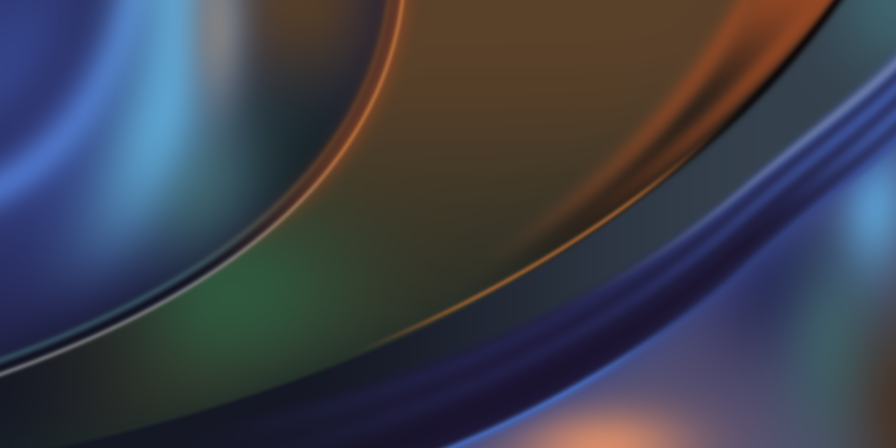
Write a Shadertoy shader that draws this background.

```glsl
const vec3 INK = vec3(0.08, 0.09, 0.14);
const vec3 NAVY = vec3(0.14, 0.14, 0.31);
const vec3 VIOLET = vec3(0.10, 0.07, 0.17);
const vec3 BLUE = vec3(0.21, 0.28, 0.56);
const vec3 AZURE = vec3(0.31, 0.47, 0.80);
const vec3 CYAN = vec3(0.37, 0.65, 0.83);
const vec3 SILVER = vec3(0.46, 0.52, 0.68);
const vec3 MAUVE = vec3(0.33, 0.31, 0.43);
const vec3 TEAL = vec3(0.24, 0.38, 0.42);
const vec3 PINE = vec3(0.10, 0.16, 0.16);
const vec3 GREEN = vec3(0.18, 0.34, 0.24);
const vec3 MOSS = vec3(0.24, 0.31, 0.29);
const vec3 OLIVE = vec3(0.21, 0.20, 0.15);
const vec3 BROWN = vec3(0.35, 0.25, 0.16);
const vec3 UMBER = vec3(0.14, 0.12, 0.10);
const vec3 COPPER = vec3(0.58, 0.28, 0.14);
const vec3 GOLD = vec3(0.74, 0.46, 0.24);
const vec3 PEACH = vec3(0.85, 0.55, 0.41);
const vec3 GREY = vec3(0.50, 0.50, 0.51);

const float BEND_START = 1.65;  // where the right-hand folds level off
const float RIDGE_BEND = 0.87;
const float FOLD_BEND = 1.05;

float cross2(vec2 a, vec2 b) { return a.x * b.y - a.y * b.x; }

// Approximate signed distance to the parabola of a quadratic Bezier;
// negative on its concave side.
float arc(vec2 p, vec2 a, vec2 b, vec2 c) {
    vec2 u = b - a, v = c - a, w = p - a;
    float area = cross2(u, v);
    float l1 = cross2(w, v) / area, l2 = cross2(u, w) / area;
    float l0 = 1.0 - l1 - l2;
    vec2 g1 = vec2(v.y, -v.x) / area, g2 = vec2(-u.y, u.x) / area;
    vec2 grad = 2.0 * l1 * g1 - 4.0 * (l0 * g2 - l2 * (g1 + g2));
    return (l1 * l1 - 4.0 * l0 * l2) / length(grad);
}

float glow(float d, float width) { return exp(-d * d / (width * width)); }

vec3 tint(vec3 base, vec3 color, vec2 p, vec2 center, vec2 radius) {
    vec2 q = (p - center) / radius;
    return mix(base, color, exp(-dot(q, q)));
}

// Blue and cyan light inside the upper-left lens
vec3 lens(vec2 p, float rim) {
    vec3 col = tint(NAVY, BLUE, p, vec2(0.12, 0.78), vec2(0.45, 0.36));
    float streak = arc(p, vec2(0.0, 0.583), vec2(0.22, 0.70), vec2(0.30, 1.0));
    col = mix(col, NAVY, 0.45 * glow(streak + 0.10, 0.07));
    col = mix(col, AZURE, 0.85 * glow(streak, 0.045));
    col = tint(col, BROWN, p, vec2(0.68, 1.0), vec2(0.22, 0.28));
    col = tint(col, PINE, p, vec2(0.66, 0.62), vec2(0.24, 0.23));
    col = tint(col, TEAL, p, vec2(0.45, 0.58), vec2(0.15, 0.20));
    float x = p.x - 0.40 + 0.5 * (1.0 - p.y) * (1.0 - p.y);
    float beam = glow(x, x < 0.0 ? 0.12 : 0.10) * smoothstep(0.25, 0.75, p.y);
    col = mix(col, CYAN, 0.95 * beam);
    col = tint(col, GREY, p, vec2(0.485, 0.95), vec2(0.06, 0.18));
    return mix(col, INK, 0.85 * exp(min(rim, 0.0) / 0.07));
}

// Brown and green sheet with a copper fold on its right
vec3 sheet(vec2 p, float edge) {
    vec3 col = mix(OLIVE, BROWN, smoothstep(0.35, 0.95, p.y));
    col = tint(col, GREEN, p, vec2(0.52, 0.34), vec2(0.27, 0.20));
    col = mix(INK, col, smoothstep(-0.05, 0.5, p.x));
    col = mix(col, PINE, 0.6 * exp(min(edge, 0.0) / 0.06));
    float fold = arc(p, vec2(0.95, 0.34), vec2(1.44, 0.59), vec2(1.667, 1.0));
    vec3 shade = mix(UMBER, COPPER, smoothstep(0.72, 1.06, p.y));
    col = mix(col, shade, smoothstep(-0.01, 0.04, fold) * smoothstep(1.0, 1.4, p.x));
    col = mix(col, COPPER, 0.75 * glow(fold, 0.026) * smoothstep(1.0, 1.65, p.x));
    return mix(col, COPPER, 0.8 * glow(edge + 0.035, 0.024) * smoothstep(1.2, 1.75, p.x));
}

// Streaked blue band; s runs from its upper edge to its lower edge
vec3 ridges(vec2 p, float s) {
    float right = smoothstep(0.9, 2.0, p.x);
    vec3 lit = mix(NAVY, mix(BLUE, AZURE, 0.45), right * right);
    float wave = 0.5 + 0.5 * cos(19.0 * s + 1.5 * p.x);
    vec3 col = mix(lit, VIOLET, 0.35 * wave + 0.15);
    float valley = glow(s - 0.72, 0.24) * (1.0 - smoothstep(1.65, 2.0, p.x));
    col = mix(col, VIOLET, 0.9 * valley);
    return mix(INK, col, smoothstep(0.3, 1.2, p.x));
}

// Soft colours beneath the lower fold
vec3 hollow(vec2 p, float fold) {
    vec3 col = tint(MAUVE, NAVY, p, vec2(1.76, 0.38), vec2(0.22, 0.20));
    col = tint(col, TEAL, p, vec2(1.87, 0.22), vec2(0.12, 0.25));
    col = tint(col, BROWN * 0.75, p, vec2(2.05, 0.08), vec2(0.15, 0.25));
    col = tint(col, PEACH, p, vec2(1.34, 0.0), vec2(0.20, 0.09));
    col = tint(col, CYAN, p, vec2(1.95, 0.57), vec2(0.08, 0.17));
    return mix(col, BLUE, 0.7 * exp(-max(fold, 0.0) / 0.04));
}

void mainImage(out vec4 fragColor, in vec2 fragCoord) {
    vec2 p = fragCoord / iResolution.y;
    p.x *= 2.0 * iResolution.y / iResolution.x;
    float soft = 1.2 / iResolution.y;
    float bend = pow(max(p.x - BEND_START, 0.0), 2.0);

    // Main contours
    float rim = arc(p, vec2(0.0, 0.164), vec2(0.83, 0.46), vec2(0.898, 1.0));
    float edge = arc(p, vec2(0.156, 0.01), vec2(1.347, 0.285), vec2(1.87, 1.0));
    float ridge = arc(p + vec2(0.0, RIDGE_BEND * bend),
                      vec2(0.52, 0.057), vec2(1.28, 0.2225), vec2(1.719, 0.63));
    float fold = arc(p + vec2(0.0, FOLD_BEND * bend),
                     vec2(1.016, 0.003), vec2(1.4325, 0.1785), vec2(1.719, 0.46));

    // Layers from upper left to lower right
    vec3 col = mix(lens(p, rim), sheet(p, edge), smoothstep(-soft, soft, rim));
    vec3 gap = mix(INK, mix(NAVY, MOSS, 0.65), smoothstep(0.6, 1.75, p.x));
    gap = tint(gap, TEAL, p, vec2(2.0, 1.0), vec2(0.14, 0.16));
    col = mix(col, gap, smoothstep(-soft, 0.012, edge));
    float s = clamp(ridge / max(ridge - fold, 0.001), 0.0, 1.0);
    col = mix(col, ridges(p, s), smoothstep(-0.025, 0.012, ridge));
    col = mix(col, hollow(p, fold), smoothstep(-0.006, 0.012, fold));

    // Rim lines
    float high = smoothstep(0.35, 0.7, p.y);
    col = mix(col, INK * 0.7, 0.8 * glow(rim + 0.014, 0.008) * (1.0 - high));
    col = mix(col, mix(TEAL, BROWN, high), 0.6 * glow(rim + 0.03, 0.008));
    col = mix(col, COPPER, 0.6 * high * glow(rim + 0.006, 0.028));
    col = mix(col, mix(GREY, GOLD, high), 0.75 * glow(rim, 0.006));

    // Copper thread and black crease
    float thread = smoothstep(0.75, 1.1, p.x) * (1.0 - smoothstep(1.35, 1.7, p.x));
    col = mix(col, GOLD * 0.85, 0.8 * thread * glow(edge + 0.005, 0.006));
    col = mix(col, INK * 0.3, 0.9 * smoothstep(1.4, 1.75, p.x) * glow(edge, 0.011));

    // Highlights on the blue folds
    col = mix(col, SILVER, 0.7 * smoothstep(1.2, 1.95, p.x) * glow(ridge, 0.009));
    float crest = 1.0 - smoothstep(1.25, 1.65, p.x);
    col = mix(col, AZURE, 0.75 * crest * glow(fold, 0.009));
    fragColor = vec4(col, 1.0);
}
```
